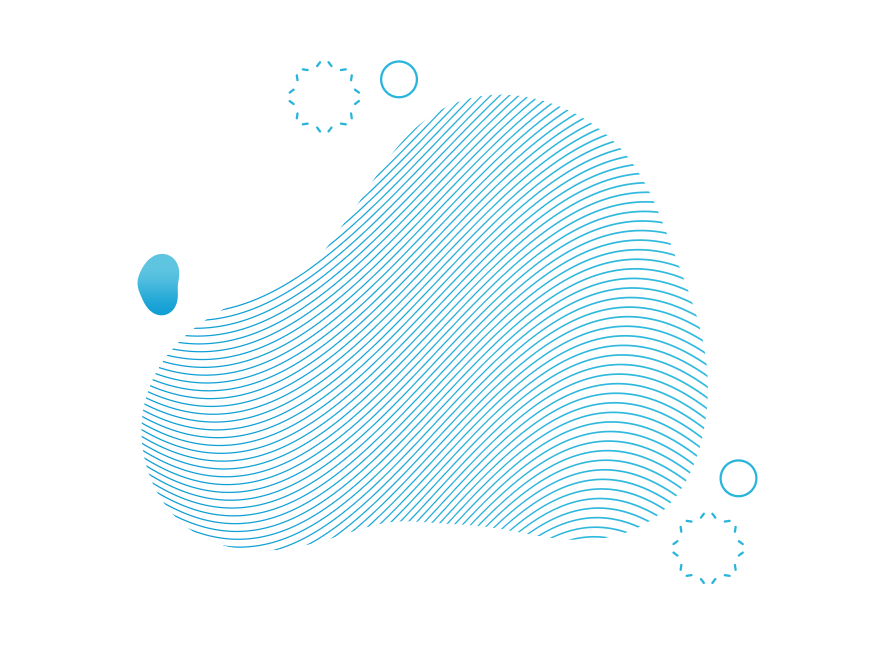
A WebGL 1 fragment shader for this background:

```glsl
precision highp float;
// A wavy-lined blue blob on white, with a small gradient drop, rings and dashed bursts.
uniform vec2 u_resolution;

const float TAU = 6.2831853;
const float HALF_STROKE = 0.0017;
const vec3 PAPER = vec3(1.0);
const vec3 DEEP_BLUE = vec3(0.06, 0.62, 0.83);
const vec3 LIGHT_BLUE = vec3(0.20, 0.73, 0.87);
const vec3 PALE_BLUE = vec3(0.37, 0.77, 0.88);
const vec3 ACCENT = vec3(0.16, 0.71, 0.86);

// Antialiased coverage of a signed distance
float fill(float dist, float pixel) {
  return clamp(0.5 - dist / pixel, 0.0, 1.0);
}

// One term of a polar outline
float wave(vec2 amount, float order, float angle) {
  return dot(amount, vec2(cos(order * angle), sin(order * angle)));
}

float largeBlob(vec2 p) {
  float a = atan(p.y, p.x);
  float radius = 0.3498
    + wave(vec2(0.0363, -0.0068), 1.0, a) + wave(vec2(0.0484, 0.0556), 2.0, a)
    + wave(vec2(-0.0243, -0.0594), 3.0, a) + wave(vec2(-0.0045, 0.0028), 4.0, a)
    + wave(vec2(0.0, -0.0049), 5.0, a) + wave(vec2(-0.0016, 0.0012), 6.0, a)
    + wave(vec2(-0.0024, 0.0017), 7.0, a) + wave(vec2(0.0045, 0.0), 8.0, a);
  return length(p) - radius;
}

float smallDrop(vec2 p) {
  float a = atan(p.y, p.x);
  float radius = 0.0371
    + wave(vec2(0.0013, 0.0007), 1.0, a) + wave(vec2(-0.0076, 0.0002), 2.0, a)
    + wave(vec2(-0.0026, 0.0007), 3.0, a) + wave(vec2(0.0005, 0.0), 4.0, a);
  return length(p) - radius;
}

// Height of a numbered curve, a cosine rising from its valley to its crest
float curveHeight(float x, float index) {
  vec2 valley = vec2(0.2986, 0.4766) + index * vec2(0.00233, -0.01163);
  vec2 crest = vec2(0.998, 0.9417) + index * vec2(-0.00219, -0.01424);
  float t = (x - valley.x) / (crest.x - valley.x);
  return mix(valley.y, crest.y, 0.5 - 0.5 * cos(0.5 * TAU * t));
}

// Fractional number of the curve passing through a point
float curveIndex(vec2 p) {
  float index = 25.0;
  for (int i = 0; i < 7; i++) {
    index += (curveHeight(p.x, index) - p.y) / 0.0129;
  }
  return index;
}

// Distance to the nearest curve
float curveDistance(vec2 p) {
  const float STEP = 0.001;
  float index = curveIndex(p);
  vec2 slope = vec2(curveIndex(p + vec2(STEP, 0.0)),
                    curveIndex(p + vec2(0.0, STEP))) - index;
  return abs(fract(index + 0.5) - 0.5) * STEP / max(length(slope), 0.0001);
}

float ring(vec2 p, float radius) {
  return abs(length(p) - radius) - HALF_STROKE;
}

// Eight mirrored pairs of slanted dashes around a circle
float dashedBurst(vec2 p) {
  float sector = TAU / 8.0;
  float a = abs(mod(atan(p.y, p.x) + 0.5 * sector, sector) - 0.5 * sector);
  vec2 q = length(p) * vec2(cos(a), sin(a)) - vec2(0.0486, 0.0085);
  vec2 halfDash = vec2(-0.0028, 0.0021);
  float along = clamp(dot(q, halfDash) / dot(halfDash, halfDash), -1.0, 1.0);
  return length(q - along * halfDash) - HALF_STROKE;
}

void main() {
  float pixel = 1.0 / u_resolution.y;
  vec2 p = (gl_FragCoord.xy - 0.5 * u_resolution) * pixel + vec2(0.6667, 0.5);
  vec3 color = PAPER;

  // Blob filled with curves that thicken and lighten to the right
  float blob = fill(largeBlob(p - vec2(0.6424, 0.4792)), pixel);
  float halfLine = mix(0.00095, 0.0013, smoothstep(0.7, 0.95, p.x));
  float line = fill(curveDistance(p) - halfLine, pixel);
  line *= min(1.0, 2.0 * halfLine / pixel);
  vec3 lineColor = mix(DEEP_BLUE, LIGHT_BLUE, smoothstep(0.2, 1.05, p.x));
  color = mix(color, lineColor, blob * line);

  // Gradient drop
  vec2 dropPoint = p - vec2(0.2361, 0.5764);
  vec3 dropColor = mix(DEEP_BLUE, PALE_BLUE, smoothstep(-0.05, 0.03, dropPoint.y));
  color = mix(color, dropColor, fill(smallDrop(dropPoint), pixel));

  // Rings and bursts
  float accents = min(ring(p - vec2(0.5938, 0.8819), 0.0266),
                      ring(p - vec2(1.099, 0.2882), 0.0266));
  accents = min(accents, dashedBurst(p - vec2(0.4826, 0.8559)));
  accents = min(accents, dashedBurst(p - vec2(1.0538, 0.184)));
  color = mix(color, ACCENT, fill(accents, pixel));

  gl_FragColor = vec4(color, 1.0);
}
```
